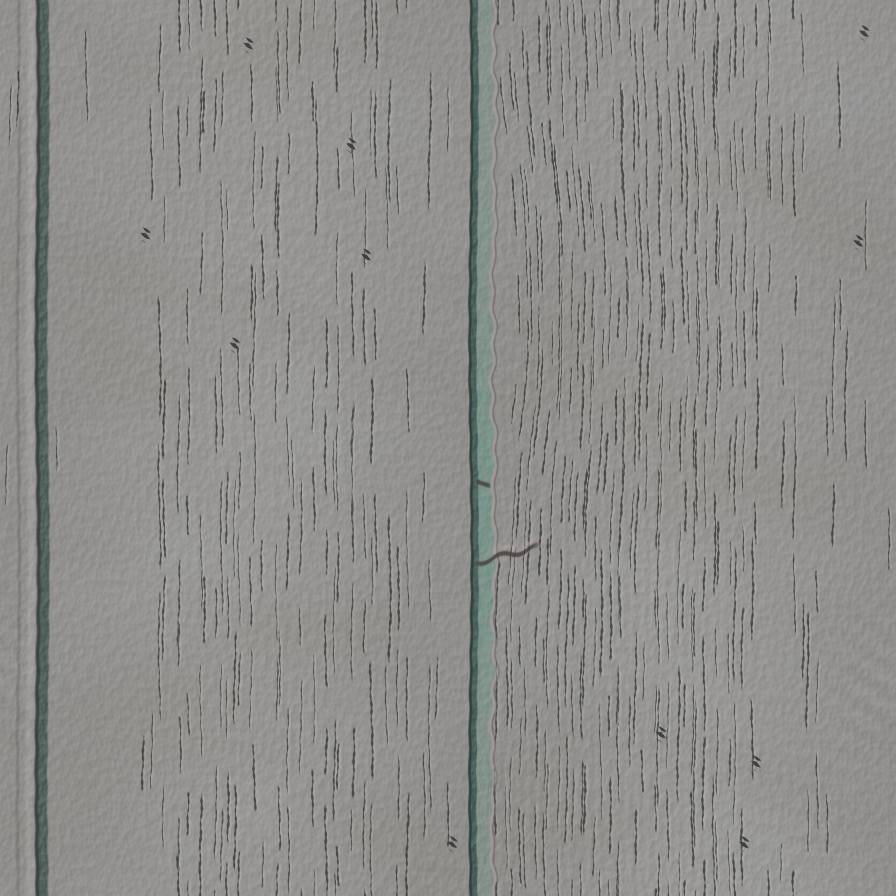
Give the GLSL for this texture, as a Shadertoy shader.

```glsl
// Two weathered grey painted planks with split grain, mint-edged seams and a small knot.
const float TAU = 6.2831853;

float hash(vec2 p) {
    vec3 q = fract(p.xyx * 0.1031);
    q += dot(q, q.yzx + 33.33);
    return fract((q.x + q.y) * q.z);
}

// Tiling cellular noise: distance to the nearest scattered point
float cellular(vec2 p, vec2 cells) {
    p *= cells;
    float nearest = 2.0;
    for (int y = -1; y <= 1; y++)
    for (int x = -1; x <= 1; x++) {
        vec2 id = floor(p) + vec2(x, y);
        vec2 wrapped = mod(id, cells);
        vec2 point = id + vec2(hash(wrapped), hash(wrapped + 71.0));
        nearest = min(nearest, length(p - point));
    }
    return nearest;
}

// Broad tiling stains from layered, bent sines
float stains(vec2 p) {
    float sum = 0.0;
    for (float i = 1.0; i < 5.0; i++) {
        vec2 q = TAU * p * i;
        sum += sin(q.x + 1.4 * sin(q.y + i * 2.1) + i) * sin(q.y * 2.0 + 1.2 * sin(q.x + i) + i * 1.7) / i;
    }
    return sum * 0.5;
}

// Paint surface: bumps, slanted brush ripples and folds by the right edge
float height(vec2 p) {
    float bumps = 0.5 * cellular(p, vec2(105, 85)) + 0.3 * cellular(p, vec2(210, 150));
    float ripples = sin(TAU * (18.0 * p.x + 31.0 * p.y) + 3.0 * sin(TAU * (3.0 * p.x - 2.0 * p.y)));
    vec2 f = p - vec2(0.985, 0.23);
    f.x -= round(f.x);
    float folds = exp(-dot(f * vec2(17, 14), f * vec2(17, 14))) * sin(TAU * (30.0 * f.y + 18.0 * f.x) + 30.0 * f.x);
    return bumps + 0.12 * ripples * (0.6 + 0.4 * sin(TAU * p.y * 2.0)) + 1.3 * folds;
}

// How much of the grain has split at x
float splitDensity(float x) {
    float left = smoothstep(0.16, 0.19, x) * (1.0 - smoothstep(0.38, 0.53, x));
    float right = smoothstep(0.545, 0.56, x) * (1.0 - smoothstep(0.74, 1.0, x));
    return 0.03 + 0.62 * left + 0.92 * right;
}

// Broken vertical splits, x = dark core, y = pale lip beside it
vec2 splits(vec2 p, vec2 cells, float px) {
    float u = p.x * cells.x;
    float column = mod(floor(u), cells.x);
    float v = p.y * cells.y + hash(vec2(column, 5.0));
    vec2 id = vec2(column, mod(floor(v), cells.y)) + cells;
    float reach = mix(0.2, 0.52, hash(id + 13.0));
    float taper = 1.0 - pow(abs(fract(v) - 0.5) / reach, 2.0);
    float rough = 0.6 + 0.4 * sin(TAU * p.y * 43.0 + column) * sin(TAU * p.y * 71.0 + column * 3.0);
    float width = mix(0.0006, 0.0016, hash(id + 29.0)) * rough;
    float d = (fract(u) - mix(0.3, 0.7, hash(vec2(column, 9.0)))) / cells.x;
    float present = step(hash(id + 47.0), splitDensity((column + 0.5) / cells.x)) * smoothstep(0.0, 0.25, taper);
    float core = 1.0 - smoothstep(width - px, width + px, abs(d));
    float lip = 1.0 - smoothstep(0.0, 0.0015 + px, abs(d - width - 0.0012));
    return vec2(core, lip) * present;
}

// Soft-edged vertical strip
float strip(float x, float from, float to, float soft) {
    return smoothstep(from - soft, from + soft, x) * (1.0 - smoothstep(to - soft, to + soft, x));
}

void mainImage(out vec4 fragColor, in vec2 fragCoord) {
    vec2 p = fragCoord / iResolution.xy;
    float px = 0.7 / iResolution.y;

    // Grey paint with warm and violet stains, lit across its relief
    float stain = stains(p);
    float light = height(p) - height(p + vec2(-0.0015, 0.0015));
    vec3 color = vec3(0.578, 0.575, 0.567) + stain * vec3(0.020, 0.021, 0.028);
    color += 0.012 * sin(TAU * p.x * 2.0 - 1.9) + 0.15 * light;
    color += 0.008 * sin(TAU * p.x * 90.0 + 2.0 * sin(TAU * p.y * 2.0)) * splitDensity(p.x);

    // Split grain, bent away from the knot beside the middle seam
    vec2 grain = p;
    float bend = exp(-9.0 * max(p.x - 0.55, 0.0)) * step(0.54, p.x);
    grain.x -= 0.035 * bend * exp(-pow((p.y - 0.66) / 0.2, 2.0));
    grain.x += 0.0012 * sin(TAU * p.y * 5.0 + p.x * 30.0) + 0.0004 * sin(TAU * p.y * 37.0 + p.x * 90.0);
    vec2 cracks = max(splits(grain, vec2(47, 6), px), splits(grain, vec2(73, 9), px));
    color += 0.045 * cracks.y;
    color = mix(color, vec3(0.24, 0.24, 0.22), 0.85 * cracks.x);

    // Sparse pits
    vec2 pitId = floor(p * 9.0);
    vec2 pit = fract(p * 9.0) - 0.3 - 0.4 * vec2(hash(pitId), hash(pitId + 8.0));
    float pitEdge = length(pit * vec2(1.3, 0.8)) + 0.03 * sin(pit.y * 90.0 + pit.x * 60.0);
    color = mix(color, vec3(0.25), step(0.88, hash(pitId + 31.0)) * (1.0 - smoothstep(0.015, 0.05, pitEdge)));

    // Left seam and the faint groove beside it
    float x = p.x + 0.0012 * sin(TAU * p.y * 2.0) + 0.0005 * sin(TAU * p.y * 23.0);
    color += 0.05 * strip(x, 0.030, 0.038, 0.003) - 0.08 * strip(x, 0.019, 0.022, 0.002);
    vec3 seamGreen = vec3(0.32, 0.38, 0.36) + 0.25 * light;
    color = mix(color, seamGreen, strip(x, 0.041, 0.054, 0.0015));
    color = mix(color, vec3(0.21, 0.23, 0.22), 0.8 * strip(x, 0.040, 0.044, 0.0015));

    // Middle seam: dark teal gap, mint edge, flaked pale ridge
    float mintiness = 0.45 + 0.5 * exp(-pow((p.y - 0.43) / 0.2, 2.0));
    float flake = 0.003 * sin(TAU * p.y * 9.0) * sin(TAU * p.y * 17.0);
    color = mix(color, vec3(0.47, 0.58, 0.54) + 0.15 * light, mintiness * strip(x, 0.532, 0.549 + flake, 0.0015));
    color = mix(color, vec3(0.65, 0.62, 0.61), 0.6 * strip(x, 0.549 + flake, 0.552 + flake, 0.001));
    color = mix(color, vec3(0.40, 0.36, 0.35), 0.6 * strip(x, 0.5525 + flake, 0.554 + flake, 0.001));
    color = mix(color, seamGreen - vec3(0.03, 0.0, 0.0), strip(x, 0.525, 0.533, 0.001));
    color = mix(color, vec3(0.17, 0.22, 0.21), 0.8 * strip(x, 0.524, 0.527, 0.001));

    // Knot tear and a smaller break across the mint edge
    float tear = p.y - 0.373 - 0.25 * (p.x - 0.535) - 0.003 * sin(p.x * 160.0);
    float crack = strip(p.x, 0.532, 0.60, 0.006) * (1.0 - smoothstep(0.001, 0.004, abs(tear)));
    float chip = strip(p.x, 0.532, 0.547, 0.002) * (1.0 - smoothstep(0.001, 0.004, abs(p.y - 0.46 + 0.3 * (p.x - 0.54))));
    color += vec3(0.05, 0.03, 0.03) * strip(p.x, 0.54, 0.61, 0.01) * exp(-pow((tear - 0.007) / 0.004, 2.0));
    color = mix(color, vec3(0.27, 0.24, 0.23), 0.8 * max(crack, chip));

    fragColor = vec4(clamp(color, 0.0, 1.0), 1.0);
}
```
